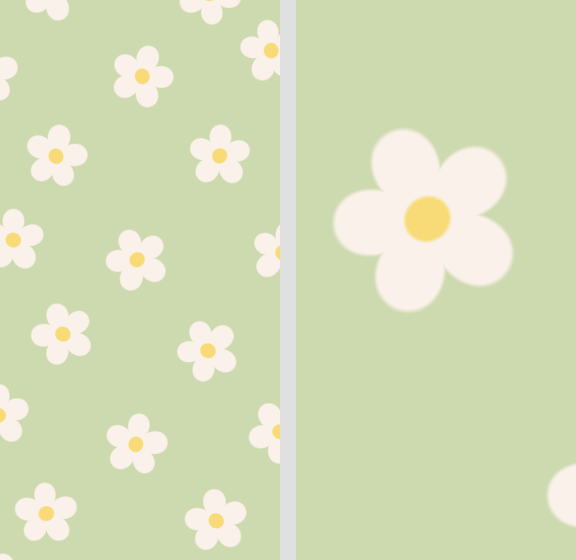
Left: the whole. Right: its middle third, enlarged.
Write a WebGL 2 fragment shader that draws this pattern.

```glsl
#version 300 es
precision highp float;
// Scattered five-petal daisies on a flat sage-green ground.
// A staggered grid is jittered within a disc so flowers never collide;
// each flower is a union of slightly irregular egg-shaped petals.

uniform vec2 u_resolution;
out vec4 outColor;

// Lengths are in canvas widths
#define CELL vec2(0.50, 0.32)      // spacing of the staggered grid
#define JITTER 0.085               // largest shift of a flower
#define PETAL_SIZE vec2(0.039, 0.049)
#define PETAL_OFFSET 0.063         // flower centre to petal centre
#define PETAL_TAPER 0.10           // narrowing towards the flower centre
#define HEART_RADIUS 0.027
#define EDGE 0.0032                // half width of the soft outline
#define SAGE vec3(0.802, 0.851, 0.682)
#define CREAM vec3(0.980, 0.947, 0.917)
#define YELLOW vec3(0.973, 0.860, 0.465)

const float TAU = 6.2831853;

vec2 hash2(vec2 p) {
    vec3 q = fract(p.xyx * vec3(0.1031, 0.1030, 0.0973));
    q += dot(q, q.yzx + 33.33);
    return fract((q.xx + q.yz) * q.zy);
}

vec2 rotate(vec2 p, float angle) {
    float c = cos(angle), s = sin(angle);
    return vec2(c * p.x - s * p.y, s * p.x + c * p.y);
}

// Approximate distance to an egg pointing along +y
float petalDistance(vec2 p, float size) {
    float along = (p.y - PETAL_OFFSET) / (PETAL_SIZE.y * size);
    float halfWidth = PETAL_SIZE.x * size * (1.0 + PETAL_TAPER * along);
    return (length(vec2(p.x / halfWidth, along)) - 1.0) * PETAL_SIZE.x;
}

float petalsDistance(vec2 p, vec2 id) {
    float d = 1.0;
    for (int k = 0; k < 5; k++) {
        vec2 r = hash2(id + vec2(17.0, 31.0) * float(k + 1)) - 0.5;
        float angle = TAU * float(k) / 5.0 + 0.16 * r.x;
        d = min(d, petalDistance(rotate(p, angle), 1.0 + 0.08 * r.y));
    }
    return d;
}

// Slightly oval yellow centre
float heartDistance(vec2 p) {
    return length(p * vec2(1.03, 0.97)) - HEART_RADIUS;
}

float coverage(float d) {
    float soft = max(EDGE, 0.7 / u_resolution.x);
    return 1.0 - smoothstep(-soft, soft, d);
}

void main() {
    vec2 p = gl_FragCoord.xy / u_resolution.x;
    vec3 color = SAGE;

    // Visit the flowers of the neighbouring cells
    for (int j = -1; j <= 1; j++) {
        float row = floor(p.y / CELL.y) + float(j);
        float stagger = 0.5 * mod(row, 2.0);
        for (int i = -1; i <= 1; i++) {
            float column = floor(p.x / CELL.x - stagger) + float(i);
            vec2 id = vec2(column, row) + 40.0;
            vec2 r = hash2(id);
            vec2 spin = hash2(id + 91.0);

            vec2 center = (vec2(column + stagger, row) + 0.5) * CELL;
            center += rotate(vec2(JITTER * sqrt(r.x), 0.0), TAU * r.y);
            vec2 local = rotate(p - center, TAU * spin.x);

            color = mix(color, CREAM, coverage(petalsDistance(local, id)));
            color = mix(color, YELLOW, coverage(heartDistance(local)));
        }
    }
    outColor = vec4(color, 1.0);
}
```
